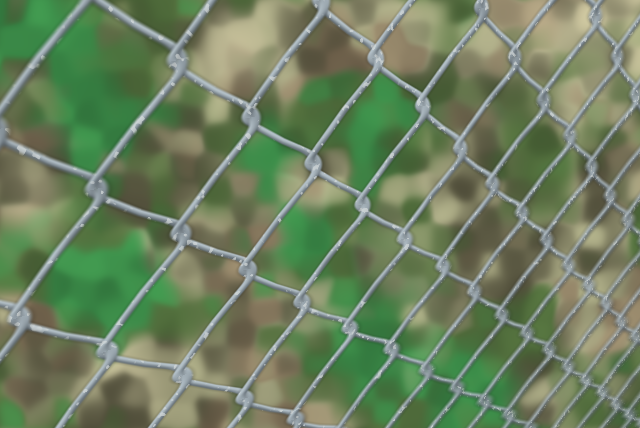
Reproduce this pattern procedurally as a Shadertoy shader.

```glsl
// Fence lattice in perspective (lengths in canvas heights)
const vec2 KNOT_ORIGIN = vec2(0.044, 0.258);
const vec2 FALLING_STEP = vec2(0.2373, -0.056);
const vec2 RISING_STEP = vec2(0.1846, 0.3027);
const float RECESSION = 0.11;

// Wire: radius, knot offsets and bend roundness, all at unit depth
const float WIRE_RADIUS = 0.0086;
const float WIDE_OFFSET = 0.0245;
const float WIDE_ROUND = 0.07;
const float TIGHT_OFFSET = 0.0145;
const float TIGHT_ROUND = 0.03;
const vec3 WIRE_DARK = vec3(0.40, 0.44, 0.47);
const vec3 WIRE_LIGHT = vec3(0.70, 0.75, 0.78);
const vec3 ZINC_SPOT = vec3(0.84, 0.86, 0.86);

// Lens
const float FOCUS = 0.80;
const float BASE_BLUR = 0.0018;
const float LENS_BLUR = 0.0175;

// Ground
const vec3 SOIL = vec3(0.36, 0.35, 0.26);
const vec3 STRAW = vec3(0.64, 0.64, 0.50);
const vec3 RUST = vec3(0.52, 0.43, 0.34);
const vec3 MOSS = vec3(0.31, 0.42, 0.23);
const vec3 LEAF = vec3(0.23, 0.54, 0.28);
const vec3 GLARE = vec3(0.80, 0.76, 0.62);

// Soft patches: centre and radius
const vec3 LEAF_PATCHES[8] = vec3[8](
    vec3(0.21, 0.69, 0.13), vec3(0.86, 0.72, 0.09), vec3(0.25, 0.32, 0.15),
    vec3(0.70, 0.44, 0.11), vec3(0.64, 0.64, 0.10), vec3(0.86, 0.22, 0.12),
    vec3(0.08, 0.95, 0.15), vec3(1.08, 0.05, 0.12));
const vec3 SUN_PATCHES[4] = vec3[4](
    vec3(0.07, 0.52, 0.08), vec3(0.55, 0.88, 0.09),
    vec3(1.42, 0.97, 0.20), vec3(0.30, 0.10, 0.08));

vec3 hash3(vec2 cell) {
    vec3 s = vec3(dot(cell, vec2(127.1, 311.7)), dot(cell, vec2(269.5, 183.3)),
                  dot(cell, vec2(419.2, 371.9)));
    return fract(sin(s) * 43758.5);
}

// Cellular noise blended by distance: three soft random channels
vec3 softCells(vec2 p) {
    vec2 base = floor(p);
    vec4 sum = vec4(0.0);
    for (int y = -1; y <= 1; y++)
    for (int x = -1; x <= 1; x++) {
        vec2 cell = base + vec2(x, y);
        vec3 rnd = hash3(cell);
        vec2 d = p - cell - 0.2 - 0.6 * rnd.xy;
        sum += exp(-4.5 * dot(d, d)) * vec4(hash3(cell + 57.0), 1.0);
    }
    return sum.rgb / sum.a;
}

float patchWeight(vec2 p, vec3 patchShape) {
    vec2 d = (p - patchShape.xy) / patchShape.z;
    return exp(-dot(d, d));
}

vec3 ground(vec2 p) {
    vec3 broad = softCells(p * 6.0);
    vec3 fine = softCells(p * 17.0 + 9.0);
    vec3 n = 0.55 * broad + 0.45 * fine;
    float leafy = 0.0, sunny = 0.0;
    for (int i = 0; i < LEAF_PATCHES.length(); i++) leafy += patchWeight(p, LEAF_PATCHES[i]);
    for (int i = 0; i < SUN_PATCHES.length(); i++) sunny += patchWeight(p, SUN_PATCHES[i]);

    vec3 litter = mix(SOIL, STRAW, smoothstep(0.22, 0.75, n.x + 0.08 * p.x - 0.04));
    litter = mix(litter, RUST, 0.6 * smoothstep(0.5, 0.75, n.z));
    vec3 green = mix(MOSS, LEAF, smoothstep(0.3, 0.8, 0.55 * leafy + 0.6 * fine.z));
    vec3 col = mix(litter, green, smoothstep(0.38, 0.75, n.y + 0.35 * leafy - 0.15 * sunny));
    col = mix(col, GLARE, 0.6 * sunny * smoothstep(0.2, 0.7, n.x));
    return col * (0.84 + 0.3 * fine.x);
}

// Rounded bend with arms towards -x and -y: x = signed distance, y = which arm
vec2 bend(vec2 f, vec2 scale, float offset, float roundness) {
    vec2 d = f.yx * scale - offset * (1.0 + 2.0 * f);
    float h = max(1.0 - abs(d.x - d.y) / roundness, 0.0);
    return vec2(max(d.x, d.y) + 0.25 * h * h * roundness,
                clamp((d.x - d.y) / roundness, -1.0, 1.0));
}

vec3 drawWire(vec3 col, float dist, float lit, float radius, float blur, float wear, float spot) {
    vec3 metal = mix(WIRE_DARK, WIRE_LIGHT, smoothstep(-1.0, 0.7, lit / radius + wear));
    metal = mix(metal, ZINC_SPOT, spot);
    float shadow = smoothstep(radius * 1.7 + blur, radius * 0.8, abs(dist));
    col *= 1.0 - 0.15 * shadow;
    return mix(col, metal, smoothstep(-blur, blur, radius - abs(dist)));
}

void mainImage(out vec4 fragColor, in vec2 fragCoord) {
    vec2 p = fragCoord / iResolution.y;

    // Canvas to lattice: x counts knots along falling strands, y along rising ones
    vec2 fall = FALLING_STEP - RECESSION * p;
    vec2 knots = inverse(mat2(fall, RISING_STEP)) * (p - KNOT_ORIGIN);
    float depth = 1.0 + RECESSION * knots.x;
    float area = abs(fall.x * RISING_STEP.y - fall.y * RISING_STEP.x);
    vec2 scale = area / (depth * vec2(length(fall), length(RISING_STEP)));

    // Slight unevenness of the mesh
    vec2 sway = 0.012 * sin(knots.yx * vec2(2.3, 1.9) + 1.5 * sin(knots * 1.3));
    vec2 f = knots + sway;
    f -= floor(f + 0.5);

    // Two interlocked bends per knot
    vec2 wide = bend(f, scale, WIDE_OFFSET / depth, WIDE_ROUND / depth);
    vec2 tight = bend(-f, scale, TIGHT_OFFSET / depth, TIGHT_ROUND / depth);
    vec2 wideWire = vec2(wide.x, wide.x * wide.y);
    vec2 tightWire = vec2(tight.x, -tight.x * tight.y);
    bool tightOnTop = f.y * scale.x > f.x * scale.y;
    vec2 under = tightOnTop ? wideWire : tightWire;
    vec2 over = tightOnTop ? tightWire : wideWire;

    // Weathering and focus
    float wear = 0.12 * sin(knots.x * 7.1 + 2.0 * sin(knots.y * 5.3)) + 0.1 * sin(knots.y * 17.0);
    float spot = 0.7 * smoothstep(0.72, 0.9, softCells(knots * vec2(24.0, 36.0)).x);
    float radius = WIRE_RADIUS / depth;
    float blur = max(BASE_BLUR + LENS_BLUR * abs(1.0 / depth - FOCUS), 1.0 / iResolution.y);

    vec3 col = ground(p);
    col = drawWire(col, under.x, under.y, radius, blur, wear, spot);
    col = drawWire(col, over.x, over.y, radius, blur, wear, spot);
    fragColor = vec4(col, 1.0);
}
```
